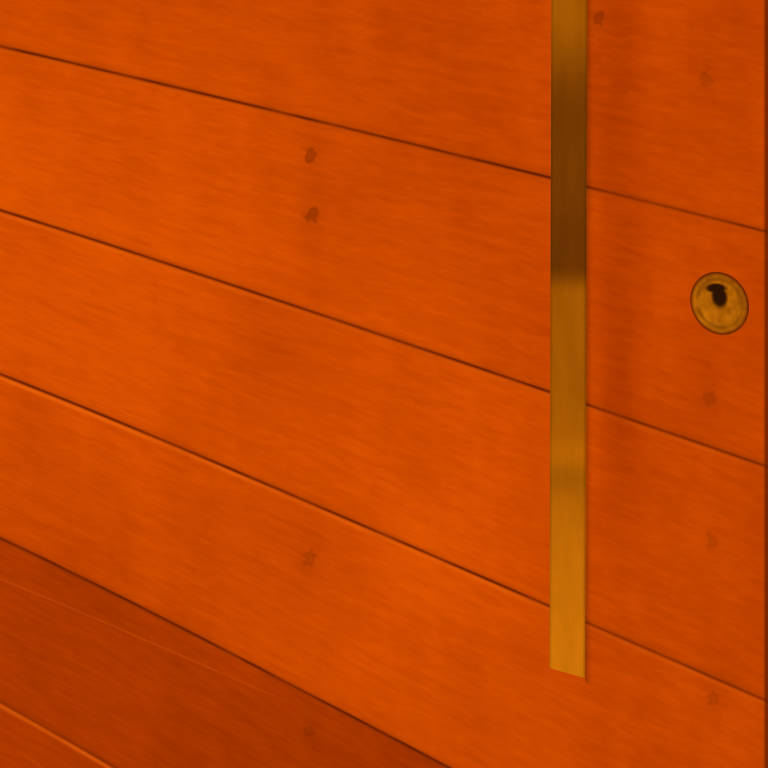
Reproduce this texture procedurally as a Shadertoy shader.

```glsl
// Orange varnished planks fanning down to the right, with a brass bar and a round lock.
// Plank seams are integer levels of one closed-form coordinate; value noise adds the
// grain and stains, and distance functions place the fittings.

const vec3 WOOD = vec3(0.80, 0.281, 0.002);
const vec3 SEAM = vec3(0.36, 0.10, 0.005);
const vec3 SHEEN = vec3(0.98, 0.43, 0.06);
const vec3 KNOT = vec3(0.44, 0.14, 0.005);
const vec3 BRASS_DARK = vec3(0.42, 0.20, 0.01);
const vec3 BRASS_MID = vec3(0.64, 0.335, 0.01);
const vec3 BRASS_LIGHT = vec3(0.80, 0.44, 0.03);
const float PLANK_TOP = 0.060;      // height of the first seam at the left edge
const float PLANK_WIDTH = 0.2135;
const float FAN = 0.0925;           // widening of the planks towards the right
const float STAIN = 0.10;
const float GRAIN = 0.085;
const vec2 LOCK_CENTER = vec2(0.937, 0.395);
const vec2 LOCK_RADIUS = vec2(0.038, 0.041);
const vec4 KNOTS_LEFT = vec4(0.202, 0.280, 0.727, 0.953);
const vec4 KNOTS_RIGHT = vec4(0.105, 0.519, 0.703, 0.912);

float hash(vec2 p) {
    vec3 q = fract(vec3(p.xyx) * 0.1031);
    q += dot(q, q.yzx + 33.33);
    return fract((q.x + q.y) * q.z);
}

float noise(vec2 p) {
    vec2 i = floor(p), f = fract(p);
    f = f * f * (3.0 - 2.0 * f);
    return mix(mix(hash(i), hash(i + vec2(1, 0)), f.x),
               mix(hash(i + vec2(0, 1)), hash(i + vec2(1, 1)), f.x), f.y);
}

// Layered noise centred on zero
float fbm(vec2 p) {
    float sum = -0.5, amp = 0.53;
    for (int i = 0; i < 4; i++) {
        sum += amp * noise(p);
        p = p * 2.03 + 17.3;
        amp *= 0.5;
    }
    return sum;
}

float bell(float x, float width) { return exp(-x * x / (width * width)); }

// Dividing by the plank width at x makes every seam an integer level
float plankSpan(float x) { return PLANK_WIDTH + x * (FAN - 0.015 * exp(-4.0 * x)); }

float plankLevel(vec2 s) {
    return (s.y - PLANK_TOP - 0.232 * s.x - 0.01 * s.x * s.x) / plankSpan(s.x);
}

float woodTone(vec2 s, float level) {
    float row = floor(level);
    float tone = 0.965 + 0.085 * bell(s.x - 0.1, 0.30) * bell(s.y - 0.36, 0.34);
    tone += 0.06 * bell(s.x - 0.56, 0.18) * bell(s.y - 0.68, 0.18);
    tone -= 0.03 * bell(s.x - 0.55, 0.2) * bell(s.y - 0.12, 0.16);
    tone -= 0.015 * smoothstep(0.75, 0.78, s.x);
    tone -= 0.08 * bell(s.x - 0.807, 0.03) * (1.0 - smoothstep(0.5, 0.85, s.y));
    tone -= row >= 4.0 ? 0.11 : (row >= 3.0 ? 0.145 : 0.0);
    // Broad stains, faint upright streaks, then grain running with the planks
    vec2 along = vec2(s.x, level * 0.25);
    tone += STAIN * (fbm(s * vec2(7.0, 5.0) + row * 3.7) + 0.7 * fbm(s * vec2(26.0, 7.0)));
    tone += GRAIN * fbm(along * vec2(22.0, 130.0) + row * 11.0);
    return tone + 0.4 * GRAIN * (noise(along * vec2(90.0, 330.0)) - 0.5);
}

// Brighter varnish also turns a little yellower
vec3 varnish(float tone) {
    return WOOD * tone * vec3(1.0, 1.0 + 0.6 * (tone - 0.98), 1.0);
}

vec3 addSeams(vec3 col, vec2 s, float level, float px) {
    float k = clamp(round(level), 0.0, 4.0);
    float d = (level - k) * plankSpan(s.x) * 0.92;
    float wear = 0.6 + 0.5 * noise(vec2(s.x * 30.0, k * 7.0));
    float depth = (k > 3.5 ? 0.3 : 0.82) * wear * (1.0 - 0.3 * smoothstep(0.72, 0.8, s.x));
    float sheen = k > 3.5 ? 0.6 : (k > 2.5 ? 0.05 : 0.15 + 0.25 * k);
    col *= 1.0 - 0.08 * bell(d, 0.006);
    col = mix(col, SHEEN, sheen * wear * bell(d - 0.0045, 0.0025 + px * 0.5) * (1.0 - 0.6 * s.x));
    col = mix(col, SEAM, depth * bell(d, 0.0015 + px * 0.4));
    // Thin scratch in the lower dark plank
    float scratch = bell((level - 3.25 + 0.4 * s.x) * plankSpan(s.x), 0.0012 + px * 0.4);
    return mix(col, SHEEN, 0.22 * scratch * wear * (1.0 - smoothstep(0.2, 0.5, s.x)));
}

vec3 addKnot(vec3 col, vec2 s, vec2 center, float strength) {
    vec2 q = (s - center) / vec2(0.008, 0.009);
    float r = length(q) + noise(s * 180.0) - 0.5;
    float mark = 0.4 * bell(r, 0.9) + 0.25 * bell(r - 0.75, 0.25);
    return mix(col, KNOT, strength * (mark + 0.1 * bell(length(q * vec2(0.5, 0.22)), 1.0)));
}

vec3 addLock(vec3 col, vec2 s, float px) {
    vec2 q = (s - LOCK_CENTER) / LOCK_RADIUS;
    q.x -= 0.12 * q.y;
    float r = length(q), aa = px / LOCK_RADIUS.x;
    float light = 0.6 + dot(q, vec2(-0.15, 0.2)) + 1.1 * fbm(q * 4.0 + 8.0);
    vec3 face = mix(BRASS_MID * 0.8, BRASS_LIGHT, clamp(light, 0.0, 1.0));
    face = mix(face, BRASS_DARK, 0.6 * bell(r - 0.77, 0.07) * noise(q * 3.0 + 5.0));
    face = mix(face, SEAM, 0.8 * bell(r - 0.99, 0.08));
    float slot = min(length((q - vec2(0.02, -0.22)) / vec2(0.28, 0.38)),
                     length((q - vec2(-0.06, -0.48)) / vec2(0.36, 0.16)));
    face = mix(face, vec3(0.17, 0.07, 0.01), 1.0 - smoothstep(0.6, 1.2, slot));
    return mix(col, face, 1.0 - smoothstep(1.0 - aa, 1.0 + aa, r));
}

vec3 addBar(vec3 col, vec2 s, float px) {
    float left = 0.7180 - 0.003 * s.y, right = 0.7645 - 0.003 * s.y;
    float across = (s.x - left) / (right - left);
    float d = max(max(left - s.x, s.x - right), s.y - 0.870 - 0.013 * across);
    // Reflected room: dark upper half, warm gold lower half
    float dark = smoothstep(0.02, 0.14, s.y) * (1.0 - smoothstep(0.345, 0.385, s.y));
    vec3 brass = mix(BRASS_MID, BRASS_LIGHT, smoothstep(0.45, 0.87, s.y));
    brass = mix(brass, BRASS_DARK, dark * (0.8 + 0.2 * smoothstep(0.2, 0.33, s.y)));
    brass *= 1.0 - 0.08 * bell(s.y - 0.625, 0.022) + 0.06 * bell(s.y - 0.59, 0.02);
    brass *= 1.0 + 0.12 * fbm(s * vec2(90.0, 18.0));
    brass *= 1.0 - 0.15 * bell(across, 0.05) - 0.2 * bell(across - 1.0, 0.05);
    col *= 1.0 - 0.2 * bell(max(d, 0.0), 0.005) * step(right, s.x);
    return mix(col, brass, 1.0 - smoothstep(-px, px, d));
}

void mainImage(out vec4 fragColor, in vec2 fragCoord) {
    vec2 s = fragCoord / iResolution.xy;
    s.y = 1.0 - s.y;                // measured downwards from the top
    float px = 0.7 / iResolution.y, level = plankLevel(s);
    vec3 col = addSeams(varnish(woodTone(s, level)), s, level, px);
    for (int i = 0; i < 4; i++) {
        col = addKnot(col, s, vec2(0.408 - 0.008 * s.y, KNOTS_LEFT[i]), i < 2 ? 0.9 : 0.6);
        col = addKnot(col, s, vec2(0.918 + 0.013 * s.y, KNOTS_RIGHT[i]), 0.5);
    }
    col = addKnot(col, s, vec2(0.778, 0.023), 0.9);
    col = addBar(addLock(col, s, px), s, px);
    col = mix(col, SEAM, 0.7 * smoothstep(0.993, 0.998, s.x));
    fragColor = vec4(clamp(col, 0.0, 1.0), 1.0);
}
```
